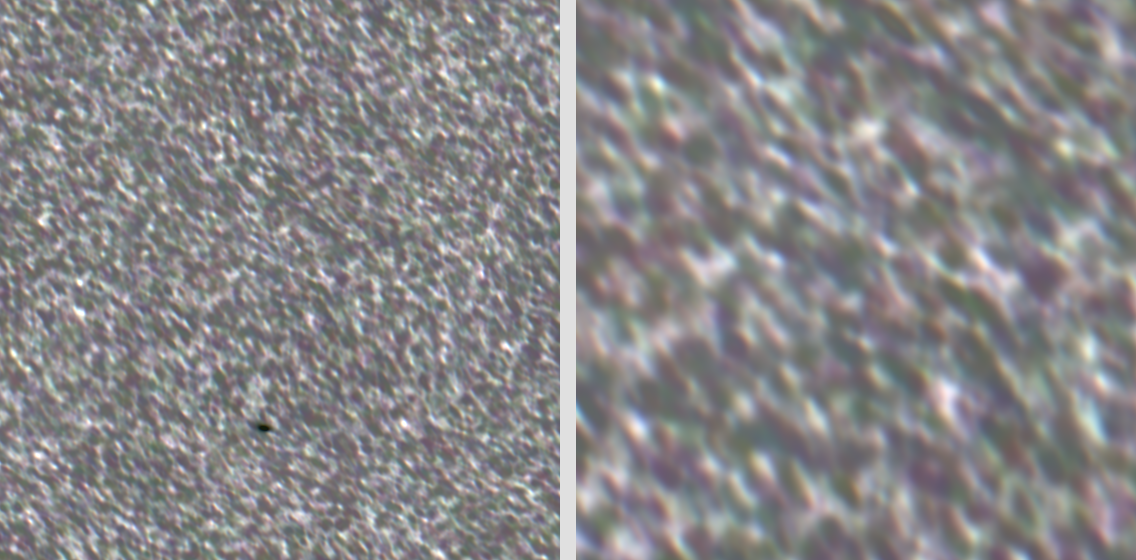
Left: the whole. Right: its middle third, enlarged.
Reproduce this texture procedurally as a WebGL 2 fragment shader.

```glsl
#version 300 es
precision highp float;
// Fine grey metallic grain: slanted streaks with colour fringes, glints and a few dark pits.
uniform vec2 u_resolution;
out vec4 fragColor;

float hash(vec2 cell, float seed) {
    uvec2 q = uvec2(ivec2(cell) + 4096) * uvec2(1597u, 7919u);
    uint h = (q.x ^ q.y) + uint(seed) * 26699u;
    h = (h ^ (h >> 15)) * 73244475u;
    h = (h ^ (h >> 13)) * 73244475u;
    return float((h ^ (h >> 16)) & 65535u) / 65535.0;
}

float valueNoise(vec2 p, float seed) {
    vec2 i = floor(p), f = fract(p);
    f = f * f * (3.0 - 2.0 * f);
    return mix(mix(hash(i, seed), hash(i + vec2(1, 0), seed), f.x),
               mix(hash(i + vec2(0, 1), seed), hash(i + vec2(1, 1), seed), f.x), f.y);
}

// Noise stretched along a direction; size holds cells along and across it.
float streaks(vec2 p, float angle, vec2 size, float seed) {
    vec2 along = vec2(cos(angle), sin(angle));
    vec2 across = vec2(-along.y, along.x);
    return valueNoise(vec2(dot(p, along), dot(p, across)) * size, seed) - 0.5;
}

// Sparse soft ellipses, at most one in each grid cell.
float scatter(vec2 p, float cells, float chance, vec2 radius, float angle, float seed) {
    vec2 cell = floor(p * cells);
    vec2 centre = 0.25 + 0.5 * vec2(hash(cell, seed), hash(cell, seed + 1.0));
    vec2 d = (fract(p * cells) - centre) / cells;
    float c = cos(angle), s = sin(angle);
    d = vec2(c * d.x + s * d.y, c * d.y - s * d.x) / radius;
    float present = step(hash(cell, seed + 2.0), chance);
    return present * mix(0.35, 1.0, hash(cell, seed + 3.0)) * exp(-dot(d, d));
}

// Brightness of the surface at one point.
float tone(vec2 p) {
    float grain = 3.7 * streaks(p, -0.95, vec2(66, 122), 1.0)
                + 3.2 * streaks(p, -0.70, vec2(54, 98), 2.0)
                + 1.4 * streaks(p, -1.10, vec2(120, 190), 3.0);
    float light = 0.515 + 0.083 * grain + 0.016 * (grain * grain - 1.0);
    light += 0.34 * scatter(p, 17.0, 0.30, vec2(0.0085, 0.0055), -1.0, 10.0);
    light += 0.22 * scatter(p + 0.37, 23.0, 0.25, vec2(0.0065, 0.0045), -0.8, 20.0);
    float pit = scatter(p + 0.13, 7.0, 0.05, vec2(0.014, 0.007), -0.2, 30.0);
    return mix(light, 0.08, min(1.0, 1.5 * pit));
}

void main() {
    vec2 uv = gl_FragCoord.xy / u_resolution.y;

    // Gentle bending of the streak direction
    vec2 p = uv + 0.03 * vec2(valueNoise(uv * 4.0, 40.0), valueNoise(uv * 4.0, 41.0));

    // Shifted channels give coloured edges
    vec2 fringe = vec2(0.0011, 0.0007);
    vec3 color = vec3(tone(p + fringe), tone(p), tone(p - fringe));

    // Green to magenta and yellow to blue tints
    float greenTint = streaks(p, -0.85, vec2(75, 130), 50.0) + streaks(p, -0.6, vec2(50, 90), 51.0);
    float warmTint = streaks(p, -1.0, vec2(60, 115), 52.0) + streaks(p, -0.7, vec2(45, 80), 53.0);
    color += greenTint * vec3(-0.030, 0.055, -0.030);
    color += warmTint * vec3(0.040, 0.005, -0.045);

    // Broad uneven lighting
    color += 0.05 * (valueNoise(uv * 7.0, 60.0) - 0.5);
    color += vec3(0.003, -0.002, 0.004);

    fragColor = vec4(clamp(color, 0.0, 1.0), 1.0);
}
```
